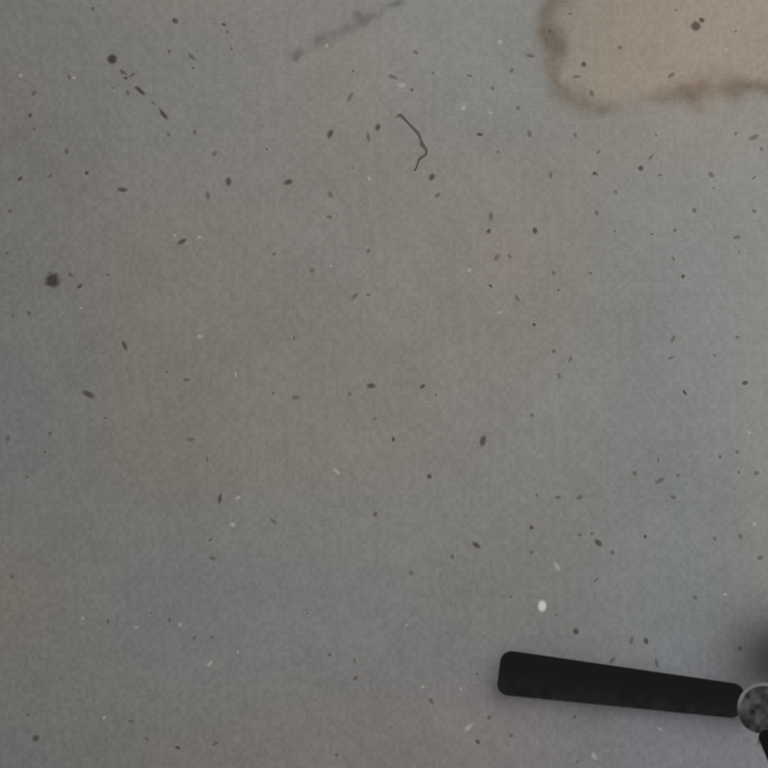
This texture is drawn by a three.js fragment shader. Its source:

```glsl
// Worn grey concrete with soft blotches, fine grain, pits and a brown-edged stain,
// and a black rod with its shadow at the lower right. Value noise makes the surface,
// a jittered grid scatters the pits, and distance functions draw the larger marks.
varying vec2 vUv;

float hash(vec2 p) {
  return fract(sin(dot(p, vec2(127.1, 311.7))) * 43758.5453);
}

float noise(vec2 p) {
  vec2 i = floor(p), f = fract(p);
  f = f * f * (3.0 - 2.0 * f);
  return mix(mix(hash(i), hash(i + vec2(1.0, 0.0)), f.x),
             mix(hash(i + vec2(0.0, 1.0)), hash(i + 1.0), f.x), f.y);
}

float fbm(vec2 p) {
  float sum = 0.0, amp = 0.5;
  for (int i = 0; i < 4; i++) {
    sum += amp * noise(p);
    p = mat2(1.6, 1.2, -1.2, 1.6) * p + 7.3;
    amp *= 0.5;
  }
  return sum;
}

float segment(vec2 p, vec2 a, vec2 b) {
  vec2 d = b - a;
  return length(p - a - d * clamp(dot(p - a, d) / dot(d, d), 0.0, 1.0));
}

float blob(vec2 p, vec2 center, float radius) {
  return 1.0 - smoothstep(radius * 0.5, radius * 1.4, length(p - center));
}

// One small, randomly turned oval in some cells of an n by n grid.
float specks(vec2 p, float n, float share, float size) {
  vec2 cell = floor(p * n);
  vec2 jitter = vec2(hash(cell + n), hash(cell + n + 19.7));
  vec2 d = (fract(p * n) - 0.25 - 0.5 * jitter) / n;
  float turn = 6.283 * hash(cell + 41.3);
  d = mat2(cos(turn), sin(turn), -sin(turn), cos(turn)) * d;
  d.x *= mix(0.4, 1.0, jitter.y);
  float r = size * mix(0.5, 1.2, hash(cell + 73.1));
  return step(hash(cell + 5.9), share) * (1.0 - smoothstep(0.4 * r, 1.4 * r, length(d)));
}

vec3 concrete(vec2 p) {
  float light = 0.422 + 0.02 * p.y + 0.05 * p.x + 0.065 * p.x * p.y;
  vec3 color = light * vec3(1.008, 1.0, 0.965);
  color += 0.045 * (fbm(p * 4.0) - 0.47) + 0.025 * (fbm(p * 17.0) - 0.47);
  color += vec3(0.035, 0.0, -0.025) * (noise(p * 4.5 + 31.0) - 0.5);
  // Cooler, slightly violet floor toward the lower right.
  color += vec3(0.0, -0.006, 0.018) * smoothstep(0.35, 0.0, p.y) * p.x;
  // Fine grain at two scales.
  color += 0.032 * (noise(p * vec2(230.0, 170.0)) - 0.5);
  color += 0.024 * (noise(p * 380.0 + 50.0) - 0.5);
  return color;
}

vec3 addStain(vec3 color, vec2 p) {
  vec2 warp = vec2(fbm(p * 13.0), fbm(p * 13.0 + 40.0)) - 0.47;
  vec2 q = vec2(0.715, 0.875) - p + 0.075 * warp;
  float d = length(max(q + 0.03, 0.0)) + min(max(q.x, q.y) + 0.03, 0.0) - 0.03;
  float inside = smoothstep(0.02, -0.025, d);
  float rim = exp(-pow((d + 0.005) / 0.014, 2.0)) * smoothstep(0.2, 0.65, fbm(p * 19.0 + 9.0));
  color += inside * vec3(0.028, 0.006, -0.016);
  return color - rim * vec3(0.11, 0.125, 0.135);
}

vec3 addMarks(vec3 color, vec2 p) {
  float upperRight = smoothstep(0.5, 1.6, p.x + p.y);
  float pits = 0.6 * specks(p, 15.0, 0.08 + 0.22 * upperRight, 0.0035);
  pits = max(pits, 0.35 * specks(p + 0.37, 38.0, 0.06 + 0.12 * upperRight, 0.0026));
  // Larger chips and a broken trail running down from one of them.
  pits = max(pits, 0.8 * blob(p, vec2(0.146, 0.923), 0.006));
  pits = max(pits, 0.8 * blob(p + 0.004 * noise(p * 200.0), vec2(0.071, 0.637), 0.009));
  pits = max(pits, 0.6 * blob(p, vec2(0.906, 0.966), 0.006));
  float trail = 1.0 - smoothstep(0.001, 0.004, segment(p, vec2(0.155, 0.91), vec2(0.24, 0.823)));
  pits = max(pits, 0.65 * trail * smoothstep(0.45, 0.7, noise(p * 75.0)));
  // Hooked hairline crack and a soft diagonal smudge.
  vec2 w = p + 0.016 * (vec2(noise(p * 65.0), noise(p * 65.0 + 20.0)) - 0.5);
  float crack = min(segment(w, vec2(0.521, 0.848), vec2(0.556, 0.812)),
                    segment(w, vec2(0.556, 0.812), vec2(0.537, 0.78)));
  pits = max(pits, 0.55 * (1.0 - smoothstep(0.0005, 0.0035, crack)));
  float smudge = exp(-pow(segment(w, vec2(0.39, 0.933), vec2(0.52, 1.0)) / 0.008, 2.0));
  color -= 0.15 * smudge * noise(p * 55.0);
  color = mix(color, vec3(0.2, 0.18, 0.16), pits);
  // Pale flecks.
  float pale = 0.35 * specks(p + 0.71, 24.0, 0.07, 0.003);
  pale = max(pale, blob((p - vec2(0.706, 0.211)) * vec2(1.0, 0.75), vec2(0.0), 0.0055));
  return mix(color, vec3(0.74, 0.74, 0.71), pale);
}

vec3 addRod(vec3 color, vec2 p) {
  // Local axes: x runs along the rod from its left end, y across it.
  vec2 axis = normalize(vec2(0.31, -0.038));
  vec2 q = p - vec2(0.65, 0.125);
  q = vec2(dot(q, axis), dot(q, vec2(-axis.y, axis.x)));
  float halfWidth = 0.029 - 0.022 * q.x;
  vec2 e = abs(q - vec2(0.16, 0.0)) - vec2(0.16, halfWidth) + 0.015;
  float d = length(max(e, 0.0)) + min(max(e.x, e.y), 0.0) - 0.015;
  // Contact shadow, then the broad shadow at the right edge.
  float below = smoothstep(0.03, -0.03, q.y);
  color *= 1.0 - (0.1 + 0.22 * below) * exp(-max(d, 0.0) / 0.014);
  color *= 1.0 - 0.6 * exp(-dot((p - vec2(1.03, 0.14)) / vec2(0.075, 0.06), (p - vec2(1.03, 0.14)) / vec2(0.075, 0.06)));
  vec3 black = vec3(0.095, 0.1, 0.095) + 0.04 * smoothstep(0.004, -0.02, q.y) * noise(p * 90.0);
  color = mix(color, black, 1.0 - smoothstep(-0.0015, 0.002, d));
  // Round joint with a pale rim, and the dark part under it.
  float r = length(p - vec2(0.993, 0.078));
  color = mix(color, vec3(0.12 + 0.2 * noise(p * 150.0)), 1.0 - smoothstep(0.031, 0.035, r));
  float rim = (1.0 - smoothstep(0.001, 0.004, abs(r - 0.031))) * smoothstep(0.07, 0.09, p.y);
  color = mix(color, vec3(0.46, 0.46, 0.45), 0.8 * rim);
  float leg = segment(p, vec2(0.998, 0.04), vec2(1.015, 0.0));
  return mix(color, vec3(0.08), 1.0 - smoothstep(0.008, 0.012, leg));
}

void main() {
  vec3 color = addStain(concrete(vUv), vUv);
  color = addMarks(color, vUv);
  gl_FragColor = vec4(addRod(color, vUv), 1.0);
}
```
